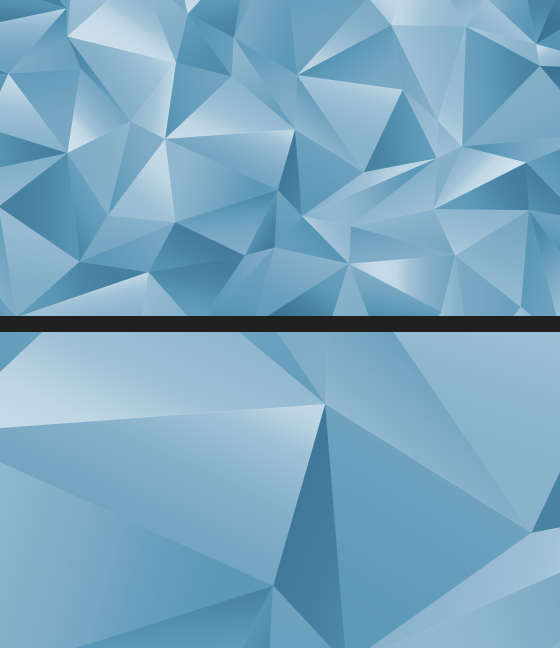
Top, the full canvas; bottom, a detail of the centre.
Give the GLSL for this background, as a WebGL 1 fragment shader.

```glsl
precision highp float;

// Low-poly backdrop of blue facets. A rotated, strongly jittered lattice is
// split into triangles; each one gets its own tone and a soft linear sheen,
// and facets are blended by their edge coverage.

uniform vec2 u_resolution;

float hash(vec2 p) {
  vec3 q = fract(vec3(p.xyx) * vec3(0.1031, 0.1030, 0.0973));
  q += dot(q, q.yzx + 33.33);
  return fract((q.x + q.y) * q.z);
}

float cross2(vec2 a, vec2 b) {
  return a.x * b.y - a.y * b.x;
}

vec2 latticePoint(vec2 cell) {
  return cell + 0.03 + 0.94 * vec2(hash(cell + 41.3), hash(cell + 87.9));
}

// Signed distance to the line a-b, positive on its left.
float edgeDistance(vec2 p, vec2 a, vec2 b) {
  return cross2(b - a, p - a) / length(b - a);
}

float triangleDistance(vec2 p, vec2 a, vec2 b, vec2 c) {
  return min(edgeDistance(p, a, b), min(edgeDistance(p, b, c), edgeDistance(p, c, a)));
}

// True when r and l lie on the right and left of the diagonal a-b.
bool splits(vec2 a, vec2 b, vec2 r, vec2 l) {
  return cross2(b - a, r - a) < 0.0 && cross2(b - a, l - a) > 0.0;
}

float ramp(float lo, float hi, float t) {
  return clamp((t - lo) / (hi - lo), 0.0, 1.0);
}

vec3 palette(float t) {
  vec3 c = mix(vec3(0.24, 0.46, 0.59), vec3(0.29, 0.52, 0.65), ramp(-0.10, 0.07, t));
  c = mix(c, vec3(0.36, 0.60, 0.72), ramp(0.07, 0.23, t));
  c = mix(c, vec3(0.46, 0.65, 0.76), ramp(0.23, 0.45, t));
  c = mix(c, vec3(0.54, 0.70, 0.80), ramp(0.45, 0.70, t));
  c = mix(c, vec3(0.63, 0.76, 0.84), ramp(0.70, 0.88, t));
  c = mix(c, vec3(0.75, 0.84, 0.89), ramp(0.88, 0.98, t));
  return mix(c, vec3(0.82, 0.89, 0.93), ramp(0.98, 1.15, t));
}

// Facet colour in rgb, premultiplied by its coverage in a.
vec4 facet(vec2 p, vec2 a, vec2 b, vec2 c, float pixel) {
  float d = triangleDistance(p, a, b, c);
  float coverage = clamp(d / pixel + 0.5, 0.0, 1.0);
  vec2 centre = (a + b + c) / 3.0;
  vec2 seed = floor(centre * 64.0);

  // Sheen: a slow sine across the facet, strong on only a few of them.
  float angle = 6.2832 * hash(seed + 5.0);
  float strength = hash(seed + 17.0);
  float along = dot(p - centre, vec2(cos(angle), sin(angle)));
  float sheen = (0.10 + 0.32 * strength * strength) * sin(2.2 * along + hash(seed + 29.0) - 0.5);

  // Broad light and shade shared by neighbouring facets.
  float region = 0.06 * sin(0.9 * centre.x + 1.0) + 0.07 * sin(0.8 * centre.y - 1.2);
  float rim = 0.03 * (1.0 - smoothstep(0.0, 1.5 * pixel, d));
  float tone = 0.07 + 0.86 * hash(seed) + sheen + region + rim;
  return vec4(palette(tone), 1.0) * coverage;
}

void main() {
  vec2 uv = gl_FragCoord.xy / u_resolution.y;
  float pixel = 4.7 / u_resolution.y;
  float tilt = 0.45;
  vec2 p = 4.7 * mat2(cos(tilt), sin(tilt), -sin(tilt), cos(tilt)) * uv + 20.0;
  vec2 home = floor(p - 0.5);

  // Gather both triangles of every nearby lattice quad.
  vec4 sum = vec4(0.0);
  for (int y = -1; y <= 1; y++) {
    for (int x = -1; x <= 1; x++) {
      vec2 cell = home + vec2(float(x), float(y));
      vec2 a = latticePoint(cell);
      vec2 b = latticePoint(cell + vec2(1.0, 0.0));
      vec2 c = latticePoint(cell + vec2(1.0, 1.0));
      vec2 d = latticePoint(cell + vec2(0.0, 1.0));

      // Pick a random diagonal, unless only one stays inside the quad.
      bool cutAC = splits(a, c, b, d);
      bool cutBD = splits(b, d, c, a);
      if (cutAC && (!cutBD || hash(cell + 63.0) < 0.5)) {
        sum += facet(p, a, b, c, pixel) + facet(p, a, c, d, pixel);
      } else {
        sum += facet(p, b, c, d, pixel) + facet(p, b, d, a, pixel);
      }
    }
  }
  gl_FragColor = vec4(sum.rgb / max(sum.a, 0.001), 1.0);
}
```
